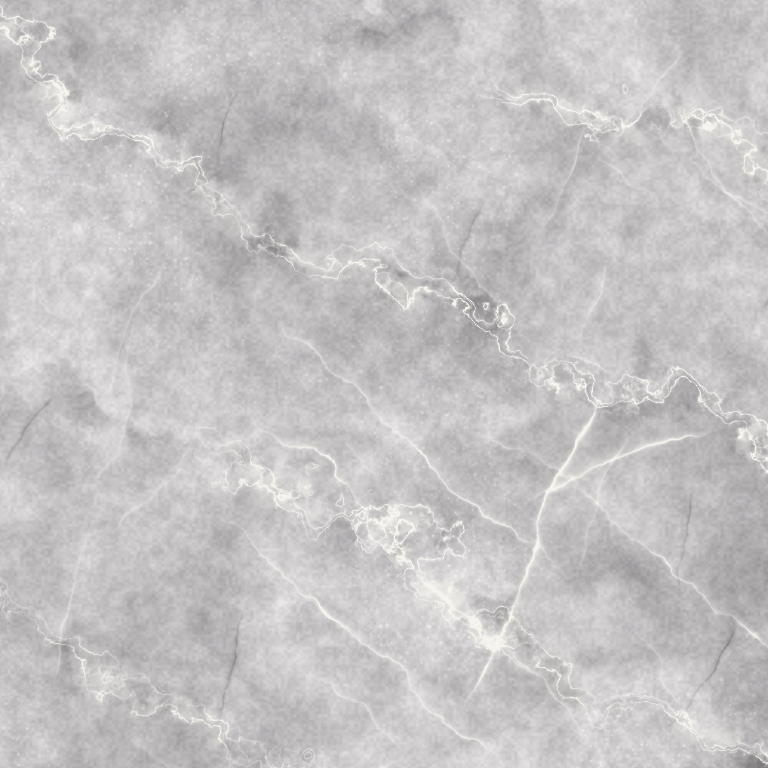
Write a WebGL 1 fragment shader that draws this texture.

```glsl
precision highp float;
uniform vec2 u_resolution;

float hash(vec2 p) {
  p = fract(p * vec2(0.1031, 0.1137));
  p += dot(p, p.yx + 33.33);
  return fract((p.x + p.y) * p.x * 91.7);
}

float noise(vec2 p) {
  vec2 i = floor(p), f = fract(p);
  f = f * f * (3.0 - 2.0 * f);
  return mix(mix(hash(i), hash(i + vec2(1, 0)), f.x),
             mix(hash(i + vec2(0, 1)), hash(i + vec2(1, 1)), f.x), f.y);
}

float fbm(vec2 p) {
  float sum = 0.0, amp = 0.5;
  for (int i = 0; i < 5; i++) {
    sum += amp * noise(p);
    p = mat2(1.6, 1.2, -1.2, 1.6) * p + 17.3;
    amp *= 0.5;
  }
  return sum / 0.97;
}

// Thin tapered fracture with a soft glow on one side
float crack(vec2 p, vec2 a, vec2 b) {
  vec2 dir = b - a, rel = p - a;
  float len = length(dir);
  float along = dot(rel, dir) / (len * len);
  float side = (dir.x * rel.y - dir.y * rel.x) / len;
  float taper = smoothstep(0.0, 0.2, along) * smoothstep(1.0, 0.8, along);
  float core = exp(-abs(side) / 0.0019) * mix(0.4, 1.4, noise(p * 30.0));
  float glow = exp(-abs(side) / 0.018) * smoothstep(-0.003, 0.003, side);
  return taper * (core + 0.25 * glow);
}

// Small round mineral flecks on a jittered grid
float flecks(vec2 p) {
  vec2 cell = floor(p);
  vec2 centre = 0.3 + 0.4 * vec2(hash(cell + 100.0), hash(cell + 240.0));
  float radius = 0.26 * hash(cell + 310.0);
  float present = step(0.75, hash(cell + 470.0));
  return present * smoothstep(radius + 0.1, radius - 0.1, length(p - cell - centre));
}

void main() {
  vec2 uv = gl_FragCoord.xy / u_resolution.y;
  vec2 grain = vec2(dot(uv, vec2(0.85, -0.53)), dot(uv, vec2(0.53, 0.85))) + 3.0;
  float across = grain.y - 3.0;
  float fine = fbm(uv * 27.0 + 40.0) - 0.5;
  float rough = fbm(uv * 60.0 + 90.0) - 0.5;
  vec2 drift = vec2(fbm(uv * 5.0 + 9.0), fbm(uv * 5.0 + 61.0)) - 0.5;

  // Cloudy body with a darker diagonal band
  float tone = 0.785 + 0.26 * (fbm(grain * vec2(3.5, 5.0) + drift * 2.5) - 0.5);
  tone += 0.17 * (fbm(uv * 12.0 + drift * 5.0 + 80.0) - 0.5);
  float band = exp(-pow((across - 0.63 + drift.x * 0.3) / 0.11, 2.0));
  tone -= 0.06 * band * smoothstep(0.25, 0.6, noise(grain * 3.0 + 5.0));

  // Ragged mineral veins following the grain
  float white = 0.0;
  float near = 0.0;
  float crinkle = exp(-abs(fine + 0.3 * drift.x) / 0.018);
  for (int i = 0; i < 4; i++) {
    float k = float(i);
    float strength = 1.0 - 0.2 * abs(k - 2.0);
    float bend = fbm(uv * 5.5 + k * 19.0) - 0.5;
    float broad = across - 0.15 - 0.325 * k - 0.06 * (grain.x - 3.0) + 0.26 * bend;
    float d = broad + 0.12 * fine + 0.02 * rough;
    float gate = smoothstep(0.15, 0.5, noise(vec2(grain.x * 6.0, k * 7.7 + 2.0)));
    float strands = abs(abs(d) - 0.028 * noise(uv * 11.0 + k * 5.0));
    float lace = exp(-strands / 0.0026) * mix(0.4, 1.5, noise(uv * 45.0));
    float halo = exp(-pow(broad / 0.038, 2.0));
    float patches = halo * smoothstep(0.48, 0.64, fbm(uv * 15.0 + 130.0) + 0.35 * rough);
    white += strength * gate * (lace + 0.6 * patches + 0.55 * halo * crinkle);
    tone -= 0.07 * strength * exp(-abs(broad) / 0.07) * smoothstep(0.01, -0.01, d);
    near += strength * exp(-abs(broad) / 0.08);
  }

  // Long fractures and the steep branch crossing them
  vec2 p = uv + 0.07 * drift + 0.02 * fine;
  for (int i = 0; i < 3; i++) {
    vec2 start = vec2(0.35, 0.60) - float(i) * vec2(0.04, 0.13);
    white += 0.85 * crack(p, start, start + vec2(0.40, -0.36));
  }
  white += 1.2 * crack(p, vec2(0.80, 0.50), vec2(0.59, 0.07));
  white += 0.9 * crack(p, vec2(0.69, 0.34), vec2(0.94, 0.42));
  white += 0.7 * crack(p, vec2(0.73, 0.38), vec2(1.06, 0.09));

  // Scattered hairlines, some pale and some dark
  for (int i = 0; i < 28; i++) {
    float k = float(i) * 13.0;
    vec2 start = vec2(hash(vec2(k, 11.0)), hash(vec2(k, 57.0)));
    float kind = hash(vec2(k, 83.0));
    float angle = (kind < 0.6 ? 1.1 : -0.75) + 0.5 * (hash(vec2(k, 29.0)) - 0.5);
    float len = mix(0.08, 0.26, hash(vec2(k, 71.0)));
    float line = crack(p, start, start + len * vec2(cos(angle), sin(angle)));
    white += 0.45 * line * step(0.25, kind);
    tone -= 0.13 * line * step(kind, 0.25);
  }

  // Smoky mottling, flecks and fine grit
  float smoke = smoothstep(0.48, 0.66, fbm(uv * 19.0 + 210.0) + 0.3 * rough);
  tone -= 0.14 * smoke * smoothstep(0.25, 0.8, near) * smoothstep(0.3, 0.6, noise(uv * 7.0 + 33.0));
  float dusty = smoothstep(0.4, 0.7, noise(uv * 5.0 + 70.0) + 0.3 * band);
  tone += 0.06 * dusty * (flecks(uv * 90.0) + flecks(uv * 150.0 + 50.0));
  tone += 0.08 * fine + 0.13 * rough + 0.07 * (noise(uv * 250.0) - 0.5);

  vec3 stone = tone * vec3(1.0, 0.988, 0.997);
  vec3 calcite = vec3(0.965, 0.955, 0.935);
  gl_FragColor = vec4(mix(stone, calcite, clamp(white, 0.0, 1.0)), 1.0);
}
```
